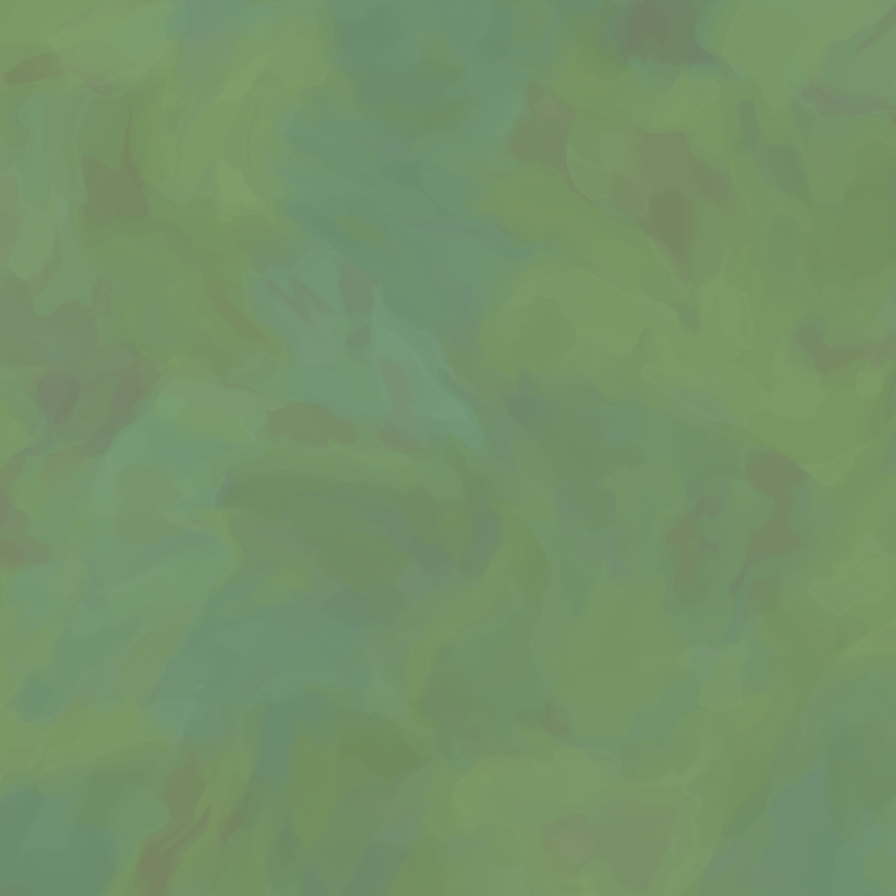
A three.js fragment shader for this texture:

```glsl
// Mossy green wash of soft, overlapping stains in moss, sage, umber and slate.
// Smooth cellular noise gives the stains; layered sines and three sizes of
// finer cells warp them into ragged shapes with faint terraced rims.

#define STAIN_SCALE 4.8
#define CELL_SHARPNESS 10.0
#define SWIRL 0.048
#define RAGGED 0.042
#define CONTRAST 1.25
#define TERRACES 9.0
#define TERRACE_MIX 0.75
#define SHADE_RANGE 0.125
#define RIM_LIGHT 0.008

varying vec2 vUv;

const vec3 MOSS  = vec3(0.474, 0.592, 0.388);
const vec3 SAGE  = vec3(0.438, 0.576, 0.456);
const vec3 UMBER = vec3(0.468, 0.475, 0.390);
const vec3 SLATE = vec3(0.450, 0.540, 0.455);

vec3 hash3(vec2 cell) {
  vec3 h = vec3(dot(cell, vec2(127.1, 311.7)),
                dot(cell, vec2(269.5, 183.3)),
                dot(cell, vec2(419.2, 371.9)));
  return fract(sin(h) * 43758.5453);
}

// Three random values per cell, blended softly across the cell borders
vec3 softCells(vec2 p) {
  vec2 base = floor(p);
  vec3 sum = vec3(0.0);
  float total = 0.0;
  for (int y = -1; y <= 1; y++) {
    for (int x = -1; x <= 1; x++) {
      vec2 cell = base + vec2(float(x), float(y));
      vec2 site = cell + 0.15 + 0.7 * hash3(cell + 71.0).xy;
      vec2 away = p - site;
      float weight = exp(-CELL_SHARPNESS * dot(away, away));
      sum += weight * hash3(cell);
      total += weight;
    }
  }
  return sum / total;
}

// Broad swirls from layered sines
vec2 swirl(vec2 p) {
  float amount = SWIRL;
  float freq = 6.5;
  for (int i = 0; i < 3; i++) {
    float phase = 1.7 * float(i) + 0.6;
    p += amount * sin(freq * p.yx + vec2(phase, phase * 2.3));
    p = mat2(0.8, 0.6, -0.6, 0.8) * p;
    amount *= 0.5;
    freq *= 1.9;
  }
  return p;
}

// Ever smaller cells push the stain borders about
vec2 ragged(vec2 p) {
  float amount = RAGGED;
  float scale = 10.0;
  for (int i = 0; i < 3; i++) {
    p += amount * (softCells(p * scale + 5.0).xy - 0.5);
    amount *= 0.42;
    scale *= 2.6;
  }
  return p;
}

// Soft steps that leave faint edges inside a stain
vec3 terrace(vec3 v) {
  vec3 t = v * TERRACES;
  vec3 stepped = (floor(t) + smoothstep(0.32, 0.68, fract(t))) / TERRACES;
  return mix(v, stepped, TERRACE_MIX);
}

void main() {
  vec2 p = ragged(swirl(vUv + 7.0));

  // Stains at three sizes
  vec3 stain = 0.54 * softCells(p * STAIN_SCALE)
             + 0.28 * softCells(p * STAIN_SCALE * 2.1 + 19.0)
             + 0.18 * softCells(p * STAIN_SCALE * 4.7 + 37.0);
  stain = clamp((stain - 0.5) * CONTRAST + 0.5, 0.0, 1.0);
  float rim = 1.0 - smoothstep(0.0, 0.22, abs(fract(stain.z * 4.0) - 0.5));
  stain = terrace(stain);

  // Green ground, then warm and cool patches
  vec3 color = mix(MOSS, SAGE, smoothstep(0.15, 0.95, stain.x));
  color = mix(color, UMBER, 0.6 * smoothstep(0.56, 0.95, stain.y));
  color = mix(color, SLATE, 0.6 * smoothstep(0.40, 0.05, stain.y));

  // Light and dark washes with pale rims
  color *= 0.99 + SHADE_RANGE * (stain.z - 0.5);
  color += RIM_LIGHT * (rim - 0.3);
  gl_FragColor = vec4(color, 1.0);
}
```
